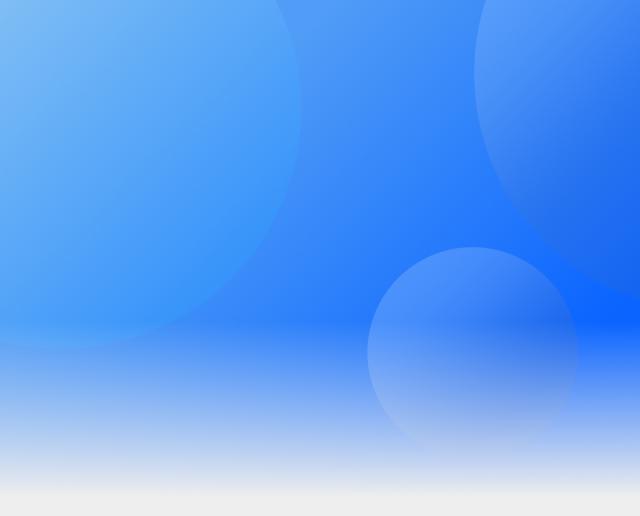
A WebGL 1 fragment shader for this background:

```glsl
precision highp float;

uniform vec2 u_resolution;

const vec3 SKY = vec3(0.314, 0.612, 0.966);
const vec3 COBALT = vec3(0.040, 0.392, 1.0);
const vec3 PALE_AZURE = vec3(0.500, 0.745, 0.960);
const vec3 AZURE = vec3(0.220, 0.580, 0.982);
const vec3 WHITE = vec3(1.0);
const vec3 SLATE = vec3(0.35, 0.42, 0.62);
const vec3 PAPER = vec3(0.933);

// Linear two-colour ramp between two positions
vec3 ramp(vec3 a, vec3 b, float from, float to, float x) {
  return mix(a, b, clamp((x - from) / (to - from), 0.0, 1.0));
}

// Antialiased disc coverage
float disc(vec2 p, vec2 center, float radius, float pixel) {
  return 1.0 - smoothstep(-pixel, pixel, length(p - center) - radius);
}

// Translucent disc, bright at the upper left and muted at the lower right
vec3 glassDisc(vec3 base, vec2 p, vec2 center, float radius,
               float opacity, float shadeEnd, float pixel) {
  float along = dot(p - center, vec2(0.7071, -0.7071)) / radius;
  vec3 tint = mix(WHITE, SLATE, smoothstep(-0.85, shadeEnd, along));
  return mix(base, tint, opacity * disc(p, center, radius, pixel));
}

// Small grain that softens gradient banding
float hash(vec2 p) {
  return fract(sin(dot(p, vec2(12.9898, 78.233))) * 43758.5453);
}

void main() {
  vec2 p = gl_FragCoord.xy / u_resolution.y;
  float pixel = 0.8 / u_resolution.y;
  float diagonal = p.x + 1.0 - p.y;

  // Diagonal blue backdrop
  vec3 color = ramp(SKY, COBALT, 0.647, 1.8, diagonal);

  // Large light disc at the upper left
  vec3 lightBlue = ramp(PALE_AZURE, AZURE, 0.0, 0.97, diagonal);
  color = mix(color, lightBlue, disc(p, vec2(0.118, 0.790), 0.466, pixel));

  // Glass discs at the right
  color = glassDisc(color, p, vec2(1.379, 0.858), 0.460, 0.13, 0.0, pixel);
  color = glassDisc(color, p, vec2(0.916, 0.317), 0.204, 0.17, 0.7, pixel);

  // Fade into the pale floor
  color = ramp(PAPER, color, 0.037, 0.377, p.y);

  color += (hash(gl_FragCoord.xy) - 0.5) / 255.0;
  gl_FragColor = vec4(color, 1.0);
}
```
